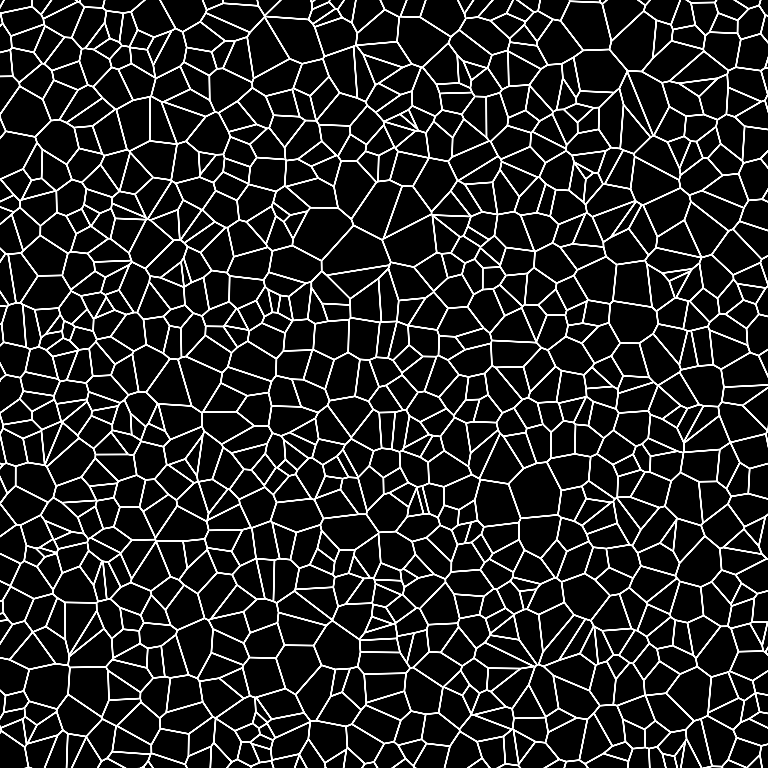
This pattern is drawn by a WebGL 2 fragment shader. Its source:

```glsl
#version 300 es
precision highp float;
precision highp int;

// Thin white borders of a random Voronoi mosaic on black.
// Sites are scattered almost without order, several per grid square, so that
// large cells sit beside tight clusters; borders are exact bisector distances.

uniform vec2 u_resolution;
out vec4 fragColor;

const int CANDIDATES = 8;   // possible sites per grid square, half are kept

// Integer hash giving three independent values in 0..1
vec3 hash3(ivec3 key) {
    uvec3 v = uvec3(key + 64) * 1664525u + 1013904223u;
    v.x += v.y * v.z;
    v.y += v.z * v.x;
    v.z += v.x * v.y;
    v ^= v >> 16u;
    v.x += v.y * v.z;
    v.y += v.z * v.x;
    v.z += v.x * v.y;
    return vec3(v >> 8u) / 16777216.0;
}

// Position of one candidate site relative to p; false if it is left out
bool findSite(vec2 p, ivec2 square, int index, out vec2 site) {
    vec3 random = hash3(ivec3(square, index));
    site = vec2(square) + random.xy - p;
    return random.z < 0.5;
}

// Distance from p to the nearest border between two Voronoi cells
float borderDistance(vec2 p) {
    ivec2 home = ivec2(floor(p));
    vec2 site;
    vec2 nearest = vec2(8.0);

    // First pass: the site that owns this point
    for (int y = -1; y <= 1; y++)
    for (int x = -1; x <= 1; x++)
    for (int i = 0; i < CANDIDATES; i++) {
        if (findSite(p, home + ivec2(x, y), i, site)
            && dot(site, site) < dot(nearest, nearest)) nearest = site;
    }

    // Second pass: the closest bisector with any other site
    float border = 8.0;
    for (int y = -1; y <= 1; y++)
    for (int x = -1; x <= 1; x++)
    for (int i = 0; i < CANDIDATES; i++) {
        if (!findSite(p, home + ivec2(x, y), i, site)) continue;
        vec2 between = site - nearest;
        if (dot(between, between) > 1e-8)
            border = min(border, dot(0.5 * (site + nearest), normalize(between)));
    }
    return border;
}

void main() {
    vec2 uv = gl_FragCoord.xy / u_resolution.y;
    float squares = 15.0;
    float border = borderDistance(uv * squares) / squares;

    // Crisp line with a narrow smoothed edge
    float halfWidth = 0.00128;
    float softness = 0.3 / u_resolution.y;
    float line = 1.0 - smoothstep(halfWidth - softness, halfWidth + softness, border);
    fragColor = vec4(vec3(line), 1.0);
}
```
